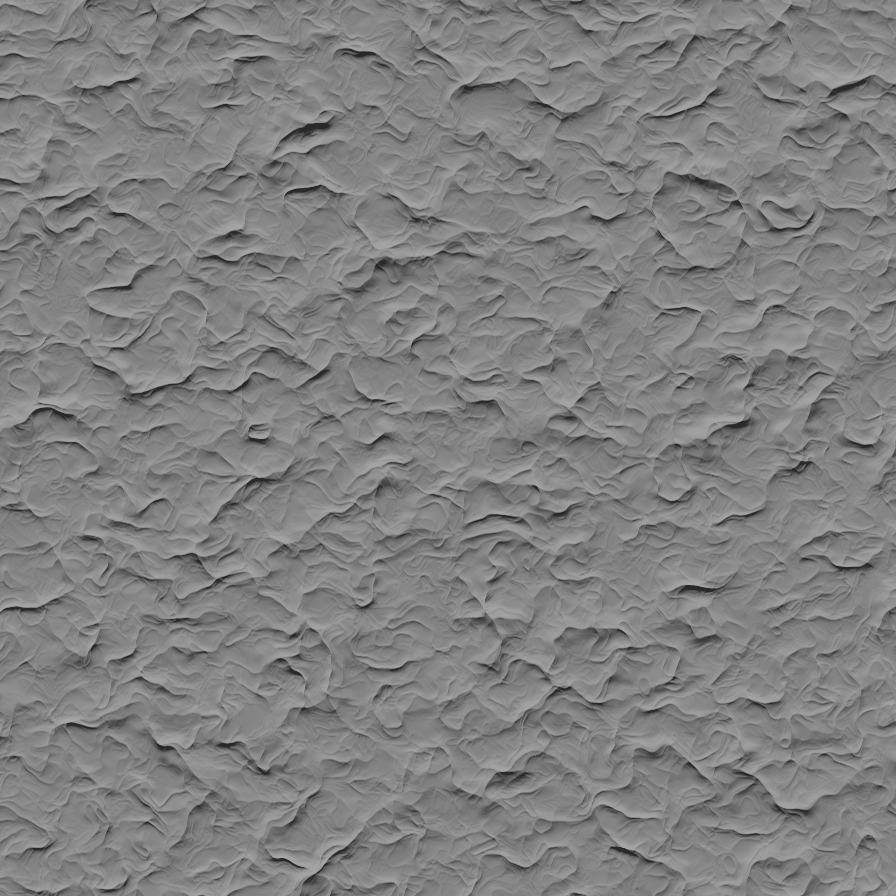
Reproduce this texture procedurally as a WebGL 2 fragment shader.

```glsl
#version 300 es
precision highp float;

uniform vec2 u_resolution;
out vec4 fragColor;

const int OCTAVES = 5;
const float BASE_FREQUENCY = 9.0;        // widest folds across the canvas
const float FIRST_GAIN = 0.75;           // steepness of the widest folds
const float SECOND_GAIN = 1.0;           // steepness of the main wrinkles
const float GAIN_FALLOFF = 0.68;         // steepness ratio of finer wrinkles
const vec2 STRETCH = vec2(1.0, 1.1);     // folds run slightly sideways
const float BEND_FREQUENCY = 22.0;
const float BEND_AMOUNT = 0.017;
const float JAG_FREQUENCY = 54.0;
const float JAG_AMOUNT = 0.007;
const float PATCH_FREQUENCY = 7.0;       // size of calm and rough patches
const float PATCH_STRENGTH = 2.2;
const vec2 LIGHT_DIRECTION = vec2(-0.16, 0.987);
const float SAMPLE_STEP = 0.002;         // softness of the creases
const float RELIEF = 0.17;
const float BRIGHT_LIMIT = 0.653;
const float CONTRAST = 0.2;
const mat2 OCTAVE_TURN = mat2(0.8, 0.6, -0.6, 0.8);

uint scramble(uint x) {
    x ^= x >> 16;
    x *= 0x7feb352du;
    x ^= x >> 15;
    x *= 0x846ca68bu;
    return x ^ (x >> 16);
}

vec2 latticeGradient(vec2 cell) {
    ivec2 c = ivec2(cell);
    uint h = scramble(uint(c.x) + scramble(uint(c.y)));
    float angle = float(h & 0xffffu) / 65536.0 * 6.28319;
    return vec2(cos(angle), sin(angle));
}

float gradientNoise(vec2 p) {
    vec2 cell = floor(p);
    vec2 f = p - cell;
    vec2 w = f * f * f * (f * (f * 6.0 - 15.0) + 10.0);
    vec2 right = vec2(1.0, 0.0);
    vec2 up = vec2(0.0, 1.0);
    float a = dot(latticeGradient(cell), f);
    float b = dot(latticeGradient(cell + right), f - right);
    float c = dot(latticeGradient(cell + up), f - up);
    float d = dot(latticeGradient(cell + 1.0), f - 1.0);
    return mix(mix(a, b, w.x), mix(c, d, w.x), w.y);
}

vec2 noiseOffset(vec2 p) {
    return vec2(gradientNoise(p + 31.7), gradientNoise(p + 83.2));
}

// Sharp crests where the noise crosses zero, flat ground between
float ridge(vec2 p) {
    float r = max(1.0 - 2.0 * abs(gradientNoise(p)), 0.0);
    return r * r * r;
}

float crumpledHeight(vec2 p) {
    // Bend the folds, then make their crests jagged
    vec2 bend = BEND_AMOUNT * noiseOffset(p * BEND_FREQUENCY);
    vec2 jag = JAG_AMOUNT * noiseOffset(p * JAG_FREQUENCY);
    p += bend + jag;

    float height = 0.0;
    float frequency = BASE_FREQUENCY;
    float gain = FIRST_GAIN;
    vec2 turned = p;
    for (int i = 0; i < OCTAVES; i++) {
        float offset = 17.3 * float(i);
        // Fade each layer in and out to break up its crests
        float patchFrequency = PATCH_FREQUENCY * (1.0 + float(i));
        float patchNoise = gradientNoise(p * patchFrequency + offset + 5.4);
        float roughness = clamp(0.95 + PATCH_STRENGTH * patchNoise, 0.12, 1.8);
        height += gain * roughness * ridge(turned * frequency + offset) / frequency;
        gain = i == 0 ? SECOND_GAIN : gain * GAIN_FALLOFF;
        frequency *= 2.03;
        turned = OCTAVE_TURN * turned;
    }
    return height;
}

void main() {
    vec2 uv = gl_FragCoord.xy / min(u_resolution.x, u_resolution.y);

    // Slope along the light direction
    vec2 halfStep = 0.5 * SAMPLE_STEP * LIGHT_DIRECTION;
    float ahead = crumpledHeight((uv + halfStep) * STRETCH);
    float behind = crumpledHeight((uv - halfStep) * STRETCH);
    float facing = RELIEF * (behind - ahead) / SAMPLE_STEP;

    // Lit slopes level off, shaded slopes keep getting darker
    float shade = BRIGHT_LIMIT - CONTRAST * log(1.0 + exp(-facing));
    fragColor = vec4(vec3(clamp(shade, 0.16, 0.66)), 1.0);
}
```
